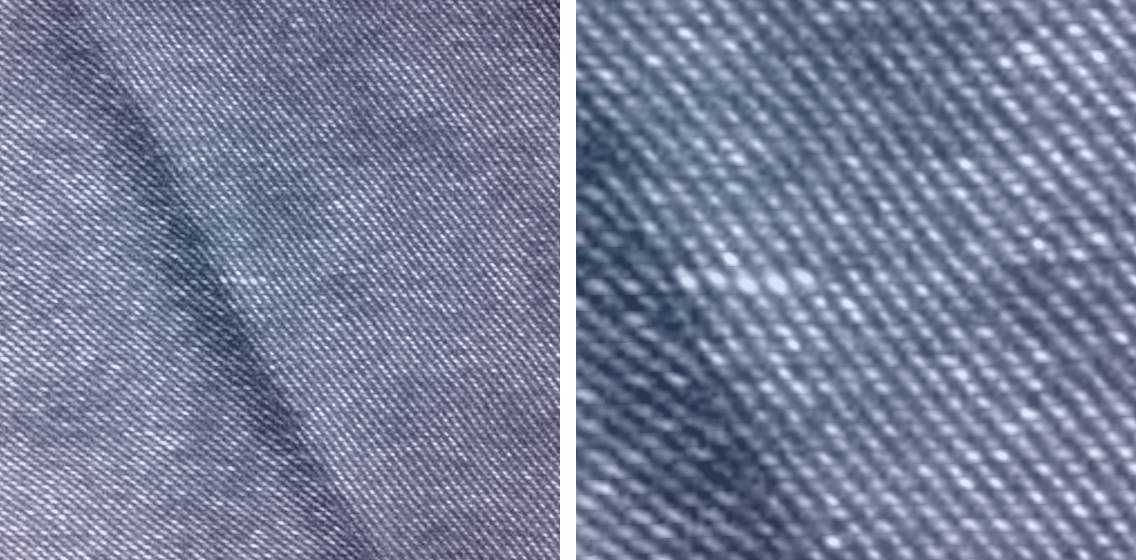
Left, the full canvas; right, a detail of the centre.
A WebGL 2 fragment shader for this texture:

```glsl
#version 300 es
precision highp float;
uniform vec2 u_resolution;
out vec4 outColor;

const float TAU = 6.2831853;
const float MID_TONE = 0.37;
const float CONTRAST = 1.42;
const vec3 INDIGO = vec3(0.31, 0.33, 0.435);
const vec3 COTTON = vec3(0.80, 0.82, 0.905);

float hash(vec2 p) {
  vec3 q = fract(vec3(p.xyx) * 0.1031);
  q += dot(q, q.yzx + 33.33);
  return fract((q.x + q.y) * q.z);
}

float noise(vec2 p) {
  vec2 i = floor(p), f = fract(p);
  f = f * f * (3.0 - 2.0 * f);
  float low = mix(hash(i), hash(i + vec2(1.0, 0.0)), f.x);
  float high = mix(hash(i + vec2(0.0, 1.0)), hash(i + 1.0), f.x);
  return mix(low, high, f.y);
}

float fbm(vec2 p) {
  float sum = 0.0, amp = 0.5;
  for (int i = 0; i < 4; i++) {
    sum += amp * noise(p);
    p = p * 2.03 + 17.1;
    amp *= 0.5;
  }
  return sum / 0.9375;
}

float bump(float x, float width) {
  return exp(-x * x / (width * width));
}

// Horizontal distance to the crease, positive on its right
float creaseOffset(vec2 uv) {
  float down = 1.0 - uv.y;
  return uv.x - 0.125 - 0.54 * down - 0.012 * sin(down * 7.0);
}

// Diagonal weave: counts = repeats across and rows down, shift = step per row
float twill(vec2 uv, vec2 counts, float shift, float softness) {
  vec2 grid = uv * counts;
  float row = floor(grid.y);
  float across = grid.x + shift * row;
  vec2 cell = vec2(floor(across), row);
  vec2 local = vec2(fract(across), fract(grid.y)) - 0.5;
  float rnd = hash(cell + 7.0);

  // Continuous ridge underneath the separate stitches
  float ridge = 0.5 + 0.5 * cos(TAU * (grid.x + shift * (grid.y - 0.5) - 0.5));

  // Slanted stitch of varied length and brightness
  local.x += 0.65 * shift * local.y + 0.14 * (hash(cell + 71.0) - 0.5);
  float width = mix(0.19, 0.30, rnd) + softness;
  float stitch = bump(local.x, width) * bump(local.y, 0.42 + softness);
  float wear = mix(0.25, 1.0, hash(cell + 31.0));
  float slub = smoothstep(0.97, 1.0, hash(cell + 113.0));
  return 0.17 * ridge + stitch * (0.64 * wear + 0.3 * slub);
}

// Short row of exposed bright threads
float exposedThreads(vec2 uv) {
  float sum = 0.0;
  for (int i = 0; i < 5; i++) {
    float k = float(i);
    vec2 d = uv - vec2(0.400 + 0.0175 * k, 0.499 + 0.002 * sin(k * 2.0));
    d.x += 0.5 * d.y;
    float size = 0.005 + 0.0015 * bump(k - 2.5, 1.2);
    sum += 1.3 * bump(length(d * vec2(1.0, 1.15)), size);
  }
  return min(sum, 1.0);
}

float foldShade(vec2 uv, float offset) {
  float depth = mix(0.6, 1.0, bump(uv.y - 0.45, 0.4));
  float valley = smoothstep(-0.14, -0.025, offset) * (1.0 - smoothstep(-0.02, 0.03, offset));
  float crest = bump(offset - 0.07, 0.06);
  return 0.06 * crest - 0.21 * depth * valley;
}

void main() {
  vec2 uv = gl_FragCoord.xy / u_resolution;
  float offset = creaseOffset(uv);

  // Gentle pull in the cloth
  vec2 pull = vec2(noise(uv * 9.0), noise(uv * 9.0 + 40.0)) - 0.5;
  vec2 cloth = uv + 0.008 * pull;

  // Weave lies flatter and softer left of the crease
  float flatSide = twill(cloth, vec2(47.0, 112.0), 0.55, 0.05);
  float steepSide = twill(cloth, vec2(57.0, 118.0), 0.39, 0.0);
  float weave = mix(flatSide, steepSide, smoothstep(-0.035, 0.005, offset));

  // Faded patches, weft streaks and fine fibre grain
  float patches = fbm(uv * 8.0 + 3.0) - 0.5;
  float streaks = noise(uv * vec2(28.0, 118.0)) - 0.5;
  float grain = noise(uv * 250.0) - 0.5;
  weave *= 1.0 + 0.7 * patches + 0.4 * streaks;
  float tone = 0.15 + 0.88 * weave + 0.11 * streaks + 0.23 * grain + 0.18 * patches;

  // Broad light and fold shading
  tone += foldShade(uv, offset);
  tone += 0.14 * bump(length(uv - vec2(0.0, 0.1)), 0.32);
  tone += 0.05 * bump(length(uv - vec2(0.0, 0.72)), 0.3);
  tone -= 0.2 * bump(length(uv - vec2(1.0, 0.97)), 0.07);
  tone = MID_TONE + CONTRAST * (tone - MID_TONE);
  tone = mix(tone, 1.12, exposedThreads(uv));

  // Cool centre, violet toward the corners
  vec3 color = mix(INDIGO, COTTON, clamp(tone, -0.25, 1.18));
  float cool = bump(length(uv - vec2(0.4, 0.57)), 0.4) - 0.4;
  color += cool * vec3(-0.045, 0.012, 0.012);
  outColor = vec4(clamp(color, 0.0, 1.0), 1.0);
}
```
